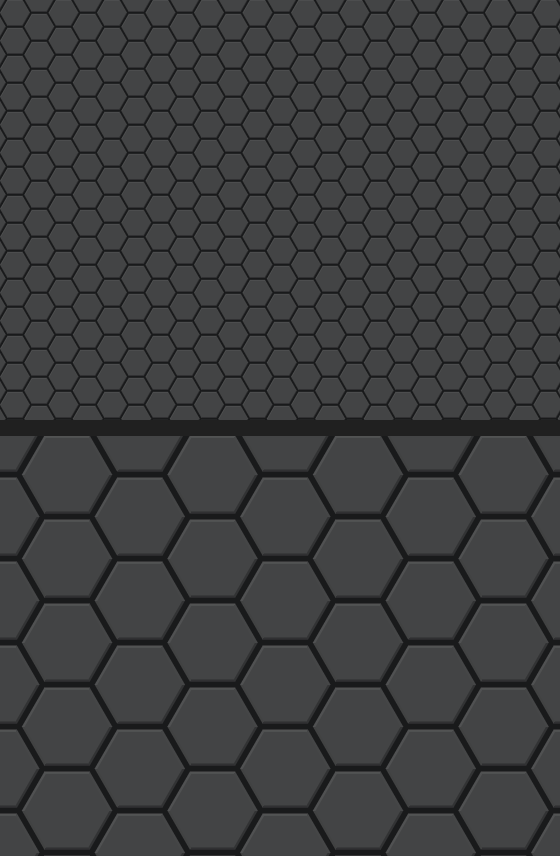
Top, the full canvas; bottom, a detail of the centre.
This pattern is drawn by a WebGL 2 fragment shader. Its source:

```glsl
#version 300 es
precision highp float;
// Dark grey hexagonal tiles, flat side up, with black joints and a thin lit bevel.

#define ROWS 15.0                     // tiles down the canvas
#define ORIGIN vec2(0.537, 0.54)      // centre of one tile, in tile heights
#define JOINT_HALF 0.034              // half width of the joint, in tile heights
#define BEVEL_WIDTH 0.028             // width of the rim inside each tile
#define LIGHT_DIR vec2(-0.40, 0.92)   // direction towards the light
#define TILE_COLOR vec3(0.264, 0.268, 0.270)
#define JOINT_COLOR vec3(0.098, 0.100, 0.106)
#define SHADE_COLOR vec3(0.180, 0.182, 0.188)
#define GLINT_COLOR vec3(0.325, 0.330, 0.332)

uniform vec2 u_resolution;
out vec4 fragColor;

const float SQRT3 = 1.7320508;

// Offset from the centre of the nearest tile; two interleaved grids form the honeycomb.
vec2 hexCell(vec2 p) {
    vec2 period = vec2(SQRT3, 1.0);
    vec2 even = p - period * floor(p / period + 0.5);
    vec2 q = p - 0.5 * period;
    vec2 odd = q - period * floor(q / period + 0.5);
    return dot(even, even) < dot(odd, odd) ? even : odd;
}

// Outward normal of the nearest side in xy, distance inward from that side in z.
vec3 hexSide(vec2 cell) {
    vec2 facing = vec2(cell.x < 0.0 ? -1.0 : 1.0, cell.y < 0.0 ? -1.0 : 1.0);
    vec2 flatNormal = vec2(0.0, facing.y);
    vec2 slantNormal = vec2(0.5 * SQRT3, 0.5) * facing;
    float flatReach = dot(cell, flatNormal);
    float slantReach = dot(cell, slantNormal);
    return flatReach > slantReach ? vec3(flatNormal, 0.5 - flatReach)
                                  : vec3(slantNormal, 0.5 - slantReach);
}

// Antialiased step centred on an edge.
float coverage(float dist, float pixel) {
    return clamp(dist / pixel + 0.5, 0.0, 1.0);
}

void main() {
    float pixel = ROWS / u_resolution.y;
    vec2 p = gl_FragCoord.xy * pixel - ORIGIN;
    vec3 side = hexSide(hexCell(p));

    // Bevel: bright on sides facing the light, dark on those turned away
    float light = dot(side.xy, normalize(LIGHT_DIR));
    vec3 rimColor = mix(TILE_COLOR, light > 0.0 ? GLINT_COLOR : SHADE_COLOR, abs(light));
    float face = coverage(side.z - JOINT_HALF - BEVEL_WIDTH, pixel);
    vec3 color = mix(rimColor, TILE_COLOR, face);

    // Joint between tiles
    color = mix(JOINT_COLOR, color, coverage(side.z - JOINT_HALF, pixel));
    fragColor = vec4(color, 1.0);
}
```
